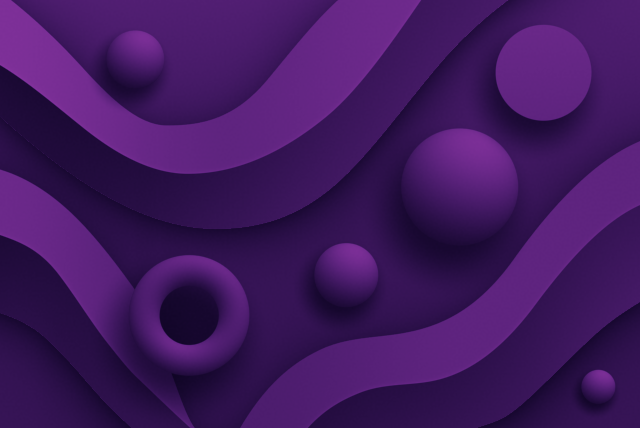
Reproduce this background procedurally as a WebGL 1 fragment shader.

```glsl
precision highp float;
// Violet paper-cut scene: three wavy ribbons with a lit face and a dark side,
// plus balls, a disc and a ring casting soft shadows to the lower left.
// Everything is shaded as one scalar tone, then coloured by a violet ramp.
uniform vec2 u_resolution;

// Violet ramp, from near black to orchid.
vec3 violet(float tone) {
  return vec3(tone, 0.39 * tone - 0.005, 0.06 + 1.46 * tone - 0.75 * tone * tone);
}

float cover(float d) {
  float w = 0.8 / u_resolution.y;
  return smoothstep(-w, w, d);
}

// Gradient noise
vec2 gradient(vec2 cell) {
  float a = 6.2832 * fract(sin(dot(cell, vec2(127.1, 311.7))) * 43758.5);
  return vec2(cos(a), sin(a));
}

float noise(vec2 p) {
  vec2 i = floor(p), f = fract(p), u = f * f * (3.0 - 2.0 * f), e = vec2(1.0, 0.0);
  return mix(
    mix(dot(gradient(i), f), dot(gradient(i + e), f - e), u.x),
    mix(dot(gradient(i + e.yx), f - e.yx), dot(gradient(i + 1.0), f - 1.0), u.x), u.y);
}

// Cubic Hermite span between two knots (x, height, slope).
float span(float x, vec3 a, vec3 b) {
  float h = b.x - a.x, t = clamp((x - a.x) / h, 0.0, 1.0), s = 1.0 - t;
  return a.y * (1.0 + 2.0 * t) * s * s + b.y * t * t * (3.0 - 2.0 * t)
       + h * t * s * (a.z * s - b.z * t);
}

// Wave through five knots, continued straight beyond both ends.
float wave(float x, vec3 a, vec3 b, vec3 c, vec3 d, vec3 e) {
  float y = x < b.x ? span(x, a, b) : x < c.x ? span(x, b, c)
          : x < d.x ? span(x, c, d) : span(x, d, e);
  return y + min(x - a.x, 0.0) * a.z + max(x - e.x, 0.0) * e.z;
}

// Approximate signed distance to a wave, positive above it.
float edge(vec2 p, vec3 a, vec3 b, vec3 c, vec3 d, vec3 e) {
  float y = wave(p.x, a, b, c, d, e);
  float slope = (wave(p.x + 0.004, a, b, c, d, e) - y) / 0.004;
  return (p.y - y) / sqrt(1.0 + slope * slope);
}

// Ribbon: shadows around it, dark side, then lit face with a thin bright rim.
float ribbon(float tone, float top, float fold, float base, float lit, float dark) {
  tone *= 1.0 - 0.28 * step(0.0, top) * exp(-max(top, 0.0) / 0.05);
  tone *= 1.0 - 0.6 * step(base, 0.0) * exp(min(base, 0.0) / 0.06);
  float inside = cover(-top);
  tone = mix(tone, dark + 0.3 * max(-fold, 0.0), inside * cover(base));
  lit += 0.05 * exp(-max(fold, 0.0) / 0.004);
  return mix(tone, lit, inside * cover(fold));
}

float dropShadow(float tone, vec2 q, float r) {
  float d = length(q + r * vec2(0.18, 0.38));
  return tone * (1.0 - 0.6 * (1.0 - smoothstep(0.6 * r, 1.55 * r, d)));
}

// Wrapped light from the upper right.
float lighting(vec2 n) {
  float z = sqrt(max(1.0 - dot(n, n), 0.0));
  float wrap = 0.5 + 0.5 * dot(vec3(n, z), normalize(vec3(0.3, 0.75, 0.55)));
  return 0.1 + 0.38 * wrap * wrap;
}

float ball(float tone, vec2 q, float r) {
  return mix(dropShadow(tone, q, r), lighting(q / r), cover(r - length(q)));
}

float ring(float tone, vec2 q, float radius, float tube) {
  float across = length(q) - radius;
  tone = dropShadow(tone, q, radius + tube);
  vec2 n = q / max(length(q), 0.001) * across / tube;
  return mix(tone, 0.04 + 0.8 * lighting(n), cover(tube - abs(across)));
}

void main() {
  vec2 p = gl_FragCoord.xy / u_resolution.y;
  float tone = 0.215 + 0.105 * p.y * p.y;

  // Upper ribbon
  float top = edge(p, vec3(0.0, 1.02, -0.75), vec3(0.195, 0.84, -1.1), vec3(0.39, 0.707, 0.0), vec3(0.625, 0.814, 1.2), vec3(0.79, 1.0, 0.9));
  float fold = edge(p, vec3(0.0, 0.848, -0.6), vec3(0.195, 0.701, -0.8), vec3(0.439, 0.594, 0.0), vec3(0.762, 0.727, 0.82), vec3(0.984, 1.0, 1.45));
  float base = edge(p, vec3(0.0, 0.727, -0.9), vec3(0.504, 0.465, 0.0), vec3(0.801, 0.584, 0.95), vec3(1.035, 0.859, 1.15), vec3(1.188, 1.0, 0.75));
  float lit = 0.49 - 0.12 * smoothstep(0.0, 0.55, p.x) + 0.06 * smoothstep(0.5, 1.0, p.x);
  tone = ribbon(tone, top, fold, base, lit, mix(0.1, 0.23, smoothstep(0.0, 1.0, p.x)));

  // Lower left ribbon
  top = edge(p, vec3(0.0, 0.604, -0.3), vec3(0.156, 0.512, -0.9), vec3(0.313, 0.326, -1.4), vec3(0.375, 0.19, -2.0), vec3(0.455, 0.0, -1.3));
  fold = edge(p, vec3(0.0, 0.451, -0.35), vec3(0.137, 0.359, -1.3), vec3(0.254, 0.195, -1.25), vec3(0.32, 0.118, -0.95), vec3(0.445, 0.0, -0.9));
  base = edge(p, vec3(0.0, 0.268, -0.3), vec3(0.078, 0.232, -0.65), vec3(0.156, 0.16, -1.05), vec3(0.234, 0.072, -1.1), vec3(0.307, 0.0, -0.95));
  tone = ribbon(tone, top, fold, base, 0.42 - 0.09 * smoothstep(0.0, 0.4, p.x), 0.11 + 0.17 * p.x);

  // Right ribbon
  top = edge(p, vec3(0.561, 0.0, 1.7), vec3(0.742, 0.18, 0.5), vec3(0.938, 0.221, 0.17), vec3(1.201, 0.395, 1.4), vec3(1.5, 0.672, 0.4));
  fold = edge(p, vec3(0.719, 0.0, 1.1), vec3(0.84, 0.082, 0.4), vec3(1.016, 0.111, 0.22), vec3(1.25, 0.287, 1.35), vec3(1.5, 0.523, 0.42));
  base = edge(p, vec3(1.113, 0.0, 0.35), vec3(1.191, 0.033, 0.7), vec3(1.27, 0.102, 0.97), vec3(1.387, 0.215, 0.92), vec3(1.5, 0.297, 0.6));
  tone = ribbon(tone, top, fold, base, mix(0.3, 0.37, smoothstep(0.6, 1.1, p.x)), mix(0.14, 0.21, smoothstep(0.75, 1.5, p.x)));

  // Solids
  tone = ball(tone, p - vec2(0.316, 0.861), 0.068);
  tone = ball(tone, p - vec2(1.074, 0.563), 0.137);
  tone = ball(tone, p - vec2(0.809, 0.357), 0.075);
  tone = ball(tone, p - vec2(1.398, 0.096), 0.04);
  tone = ring(tone, p - vec2(0.442, 0.263), 0.105, 0.036);
  vec2 q = p - vec2(1.27, 0.83);
  tone = mix(dropShadow(tone, q, 0.112), 0.39 + 0.2 * q.y, cover(0.112 - length(q)));

  tone += 0.008 * noise(p * 170.0);
  gl_FragColor = vec4(violet(tone), 1.0);
}
```
